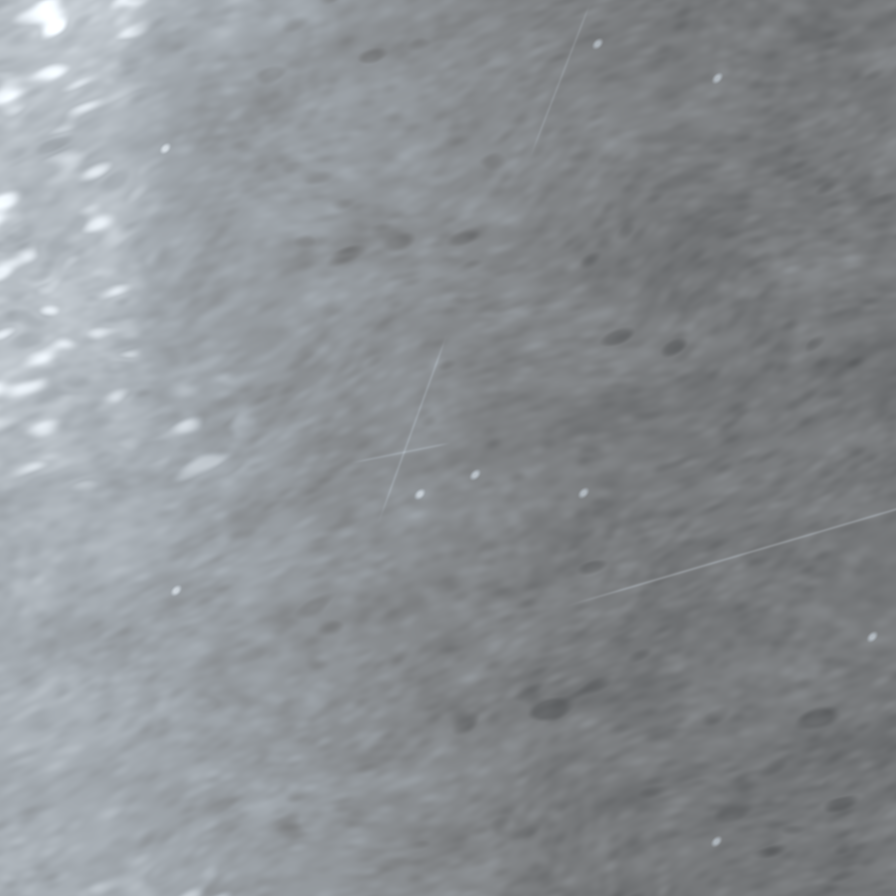
Give the GLSL for this texture, as a WebGL 2 fragment shader.

```glsl
#version 300 es
precision highp float;
// Worn grey metal sheet with slanted soft grain, a glinting bright side and fine scratches.
#define GRAIN_ANGLE 0.38
#define GRAIN_STRETCH 2.1
#define GRAIN_CONTRAST 1.0
#define SHADE_DARK 0.472
#define SHADE_RISE 0.212
#define FALLOFF_END 0.80
#define GLARE_EDGE 0.155
#define GLARE_LIFT 0.06
#define GLINT_LIGHT 0.24
#define PIT_DEPTH 0.075
#define SCRATCH_WIDTH 0.0017
#define SCRATCH_LIGHT 0.10

uniform vec2 u_resolution;
out vec4 fragColor;

vec3 hash3(vec2 cell) {
  vec3 h = fract(cell.xyx * vec3(0.1031, 0.1030, 0.0973));
  h += dot(h, h.yxz + 33.33);
  return fract((h.xxy + h.yzz) * h.zyx);
}

// Cellular noise: one soft light or dark splat per cell.
float splats(vec2 p) {
  vec2 base = floor(p);
  float sum = 0.0;
  for (int j = -1; j <= 1; j++) {
    for (int i = -1; i <= 1; i++) {
      vec2 cell = base + vec2(i, j);
      vec3 h = hash3(cell + 200.0);
      vec2 d = p - cell - h.xy;
      float w = max(0.0, 1.0 - dot(d, d));
      sum += (2.0 * h.z - 1.0) * w * w * w;
    }
  }
  return sum;
}

// Sparse bright flecks, at most one per coarse cell.
float flecks(vec2 p) {
  vec2 cell = floor(p);
  vec3 h = hash3(cell + 61.0);
  vec2 d = p - cell - mix(vec2(0.2), vec2(0.8), h.xy);
  d = vec2(d.x + d.y, 1.5 * (d.y - d.x));
  return step(0.86, h.z) * (1.0 - smoothstep(0.02, 0.10, length(d)));
}

// Thin line from a to b that fades towards both ends.
float scratch(vec2 p, vec2 a, vec2 b) {
  vec2 ab = b - a;
  float t = clamp(dot(p - a, ab) / dot(ab, ab), 0.0, 1.0);
  float dist = length(p - a - t * ab);
  float fade = smoothstep(0.0, 0.2, t) * (1.0 - smoothstep(0.85, 1.0, t));
  return fade * exp(-dist * dist / (SCRATCH_WIDTH * SCRATCH_WIDTH));
}

// Soft box mask between two corners.
float softBox(vec2 p, vec2 lo, vec2 hi, float blur) {
  vec2 m = smoothstep(lo - blur, lo + blur, p) * (1.0 - smoothstep(hi - blur, hi + blur, p));
  return m.x * m.y;
}

void main() {
  vec2 uv = gl_FragCoord.xy / u_resolution;

  // Grain space: turned, gently bent and stretched along the grain.
  vec2 bent = uv + 0.008 * sin(uv.yx * vec2(17.0, 13.0) + 2.0 * sin(uv * 9.0));
  float c = cos(GRAIN_ANGLE), s = sin(GRAIN_ANGLE);
  vec2 q = vec2(c * bent.x + s * bent.y, c * bent.y - s * bent.x);
  q.x /= GRAIN_STRETCH;

  // Broad light falling off to the right.
  float drift = 0.04 * sin(uv.y * 5.0 + 0.4);
  float shade = SHADE_DARK + SHADE_RISE * (1.0 - smoothstep(0.0, FALLOFF_END, uv.x + drift));
  shade -= 0.035 * softBox(uv, vec2(0.17, 0.62), vec2(0.30, 0.92), 0.07);
  shade += 0.05 * softBox(uv, vec2(0.0, 0.97), vec2(0.32, 1.3), 0.05);

  // Layered grain.
  float grain = 0.0;
  float freq = 13.0;
  for (int k = 0; k < 4; k++) {
    grain += (k < 2 ? 0.022 : 0.030) * splats(q * freq + 7.3 * float(k));
    freq *= 2.1;
  }
  shade += GRAIN_CONTRAST * grain;

  // Glare patch on the left, broken into glints.
  float side = softBox(uv, vec2(-0.2, 0.46), vec2(GLARE_EDGE, 1.3), 0.03);
  float lower = softBox(uv, vec2(-0.2, 0.46), vec2(0.26, 0.57), 0.05);
  float foot = softBox(uv, vec2(0.05, -0.2), vec2(0.30, 0.04), 0.04);
  float glare = max(side, max(0.8 * lower, 0.7 * foot));
  float sparkle = splats(q * 62.0 + 31.0) + 0.5 * splats(q * 27.0 + 5.0);
  shade += GLARE_LIFT * side + glare * GLINT_LIGHT * smoothstep(0.1, 1.1, sparkle);
  shade -= 0.05 * glare * smoothstep(0.2, 1.0, -sparkle);

  // Dark pits and stray flecks outside the glare.
  float pits = splats(q * 48.0 + 90.0) + 0.6 * splats(q * 11.0 + 40.0);
  shade -= PIT_DEPTH * smoothstep(0.65, 1.25, pits) * smoothstep(0.15, 0.4, uv.x);
  shade += 0.22 * flecks(uv * 8.0) * (1.0 - glare);

  // Scratches.
  float lines = scratch(uv, vec2(0.62, 0.32), vec2(1.08, 0.455));
  lines += 0.6 * scratch(uv, vec2(0.42, 0.41), vec2(0.50, 0.63));
  lines += 0.5 * scratch(uv, vec2(0.59, 0.82), vec2(0.66, 1.0));
  lines += 0.6 * scratch(uv, vec2(0.39, 0.483), vec2(0.505, 0.506));
  shade += SCRATCH_LIGHT * lines;

  // Cooler tint where it is lighter.
  float cool = mix(0.009, 0.028, smoothstep(0.47, 0.70, shade));
  fragColor = vec4(clamp(shade + cool * vec3(-1.0, 0.0, 0.9), 0.0, 1.0), 1.0);
}
```
